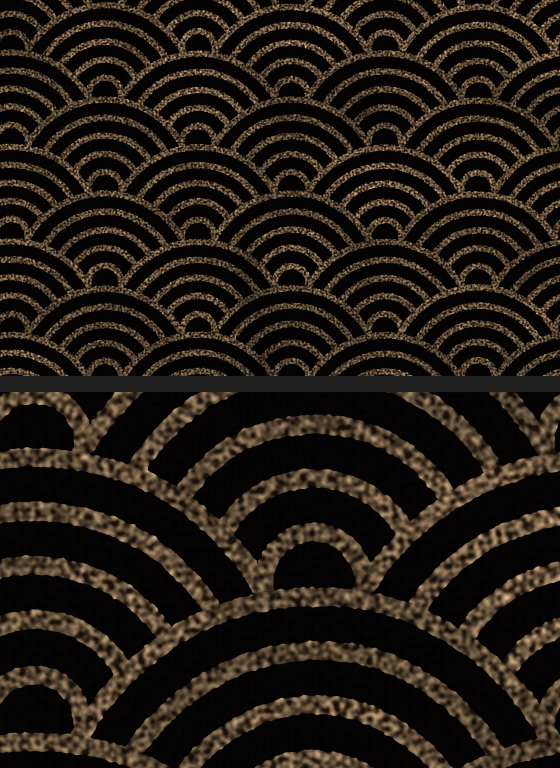
Top: the whole. Bottom: its middle third, enlarged.
Give the GLSL for this pattern, as a Shadertoy shader.

```glsl
#define REPEATS_X 3.0        // fans across the canvas
#define ROW_STEP 0.125       // two staggered rows per vertical repeat
#define FAN_RADIUS 0.2442
#define RING_STEP 0.0481
#define LINE_WIDTH 0.0165
#define LAST_RING 4.0
#define FAN_JITTER 0.004
#define GRAIN_SCALE 185.0
#define WEAR 0.38
#define CLOTH vec3(0.016, 0.010, 0.009)
#define GOLD_DARK vec3(0.10, 0.06, 0.035)
#define GOLD_LIGHT vec3(0.72, 0.60, 0.45)

vec2 hash2(vec2 p) {
    vec3 q = fract(vec3(p.xyx) * vec3(0.1031, 0.1030, 0.0973));
    q += dot(q, q.yzx + 33.33);
    return fract((q.xx + q.yz) * q.zy);
}

float cornerGradient(vec2 cell, vec2 offset) {
    float angle = 6.2832 * hash2(cell).x;
    return dot(vec2(cos(angle), sin(angle)), offset);
}

// Gradient noise, roughly -0.7 to 0.7
float gradientNoise(vec2 p) {
    vec2 i = floor(p), f = fract(p);
    vec2 u = f * f * f * (f * (f * 6.0 - 15.0) + 10.0);
    vec2 e = vec2(1.0, 0.0);
    float low = mix(cornerGradient(i, f), cornerGradient(i + e, f - e), u.x);
    float high = mix(cornerGradient(i + e.yx, f - e.yx),
                     cornerGradient(i + e.xx, f - e.xx), u.x);
    return mix(low, high, u.y);
}

vec2 rotate(vec2 p, float a) {
    return vec2(p.x * cos(a) - p.y * sin(a), p.x * sin(a) + p.y * cos(a));
}

// Signed distance to the concentric lines, from the depth inside a fan
float ringDistance(float depth) {
    float d = depth - 0.5 * LINE_WIDTH;
    float ring = clamp(round(d / RING_STEP), 0.0, LAST_RING);
    return abs(d - ring * RING_STEP) - 0.5 * LINE_WIDTH;
}

// Overlapping fans, painted back to front; x = line cover, y = brightness
vec2 fanLayers(vec2 p, float pitch, float rough, float pixel) {
    vec2 firstCentre = vec2(0.279, 0.992 - FAN_RADIUS);
    float lowestRow = floor((p.y - FAN_RADIUS - firstCentre.y) / ROW_STEP);
    vec2 result = vec2(0.0, 1.0);
    for (float k = 5.0; k >= 0.0; k--) {
        float row = lowestRow + k;
        float startX = firstCentre.x + 0.5 * pitch * mod(row, 2.0);
        float column = round((p.x - startX) / pitch);
        vec2 variation = hash2(vec2(column, row) + 40.0);
        vec2 centre = vec2(startX + column * pitch, firstCentre.y + row * ROW_STEP);
        centre.y += FAN_JITTER * (variation.x - 0.5);

        float depth = FAN_RADIUS - length(p - centre);
        float inside = smoothstep(-pixel, pixel, depth + rough);
        float line = 1.0 - smoothstep(-pixel, pixel, ringDistance(depth) - rough);
        result = mix(result, vec2(line, 0.93 + 0.14 * variation.y), inside);
    }
    return result;
}

void mainImage(out vec4 fragColor, in vec2 fragCoord) {
    vec2 p = fragCoord / iResolution.y;
    float pixel = 0.7 / iResolution.y;
    float pitch = iResolution.x / iResolution.y / REPEATS_X;

    // Glitter grain, also used to fray the line edges
    float coarse = gradientNoise(rotate(p, 0.6) * GRAIN_SCALE * 0.75 + 100.0);
    float fine = gradientNoise(rotate(p, 1.1) * GRAIN_SCALE + 300.0);
    float grain = coarse + 0.8 * fine;

    // Slight hand-drawn wobble
    vec2 wobble = vec2(gradientNoise(p * 9.0 + 20.0), gradientNoise(p * 9.0 + 60.0));
    vec2 fans = fanLayers(p + 0.0025 * wobble, pitch, 0.0016 * grain, pixel);

    // Cloth weave and faded patches
    vec2 thread = rotate(p, 0.785) * 620.0;
    float weave = sin(thread.x) * sin(thread.y);
    float fade = gradientNoise(p * 5.0 + 7.0) + 0.5 * gradientNoise(p * 13.0 + 31.0);
    float shade = fans.y * (1.0 + WEAR * min(fade, 0.25));

    float glint = clamp(0.40 + 0.75 * grain + 0.06 * weave, 0.0, 1.15);
    vec3 gold = mix(GOLD_DARK, GOLD_LIGHT, glint) * shade;
    vec3 cloth = CLOTH * (1.0 + 0.35 * weave + 0.5 * grain);
    fragColor = vec4(mix(cloth, gold, fans.x), 1.0);
}
```
